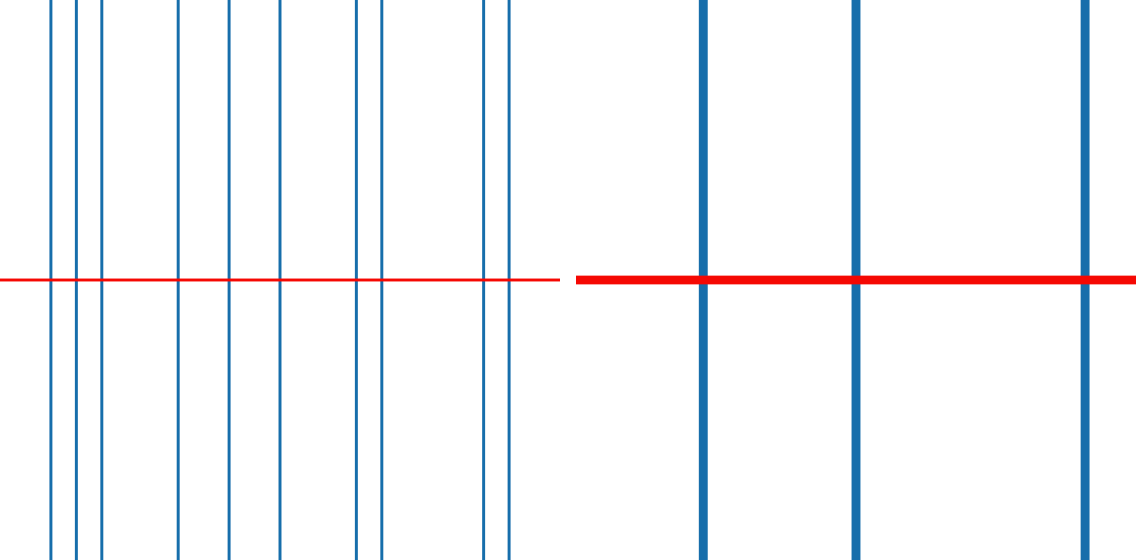
Left, the full canvas; right, a detail of the centre.
Give the GLSL for this pattern, as a WebGL 2 fragment shader.

```glsl
#version 300 es
precision highp float;

uniform vec2 u_resolution;
out vec4 outColor;

const vec3 PAPER = vec3(1.0);
const vec3 STRIPE_BLUE = vec3(0.09, 0.43, 0.67);
const vec3 AXIS_RED = vec3(0.96, 0.03, 0.01);

const int SLOT_COUNT = 22;               // whole slots across the tile
const uint STRIPE_RHYTHM = 0x18CA9Cu;    // one bit per slot: set = stripe
const float STRIPE_WIDTH = 0.0053;
const float AXIS_WIDTH = 0.0052;
const float AXIS_HEIGHT = 0.5;

// Share of one pixel covered by a band centred at distance zero
float bandCoverage(float dist, float width, float pixel) {
    float low = max(dist - 0.5 * pixel, -0.5 * width);
    float high = min(dist + 0.5 * pixel, 0.5 * width);
    return clamp((high - low) / pixel, 0.0, 1.0);
}

// Vertical stripes on the filled slots, wrapping at the tile edge
float stripeCoverage(float x, float pixel) {
    float slotPosition = x * float(SLOT_COUNT);
    float nearest = floor(slotPosition + 0.5);
    int slot = int(nearest) % SLOT_COUNT;
    float filled = float((STRIPE_RHYTHM >> uint(slot)) & 1u);
    float dist = (slotPosition - nearest) / float(SLOT_COUNT);
    return filled * bandCoverage(dist, STRIPE_WIDTH, pixel);
}

void main() {
    vec2 uv = gl_FragCoord.xy / u_resolution;
    vec2 pixel = 1.0 / u_resolution;

    float stripes = stripeCoverage(uv.x, pixel.x);
    float axis = bandCoverage(uv.y - AXIS_HEIGHT, AXIS_WIDTH, pixel.y);

    // The axis lies over the stripes
    vec3 color = mix(PAPER, STRIPE_BLUE, stripes);
    color = mix(color, AXIS_RED, axis);
    outColor = vec4(color, 1.0);
}
```
